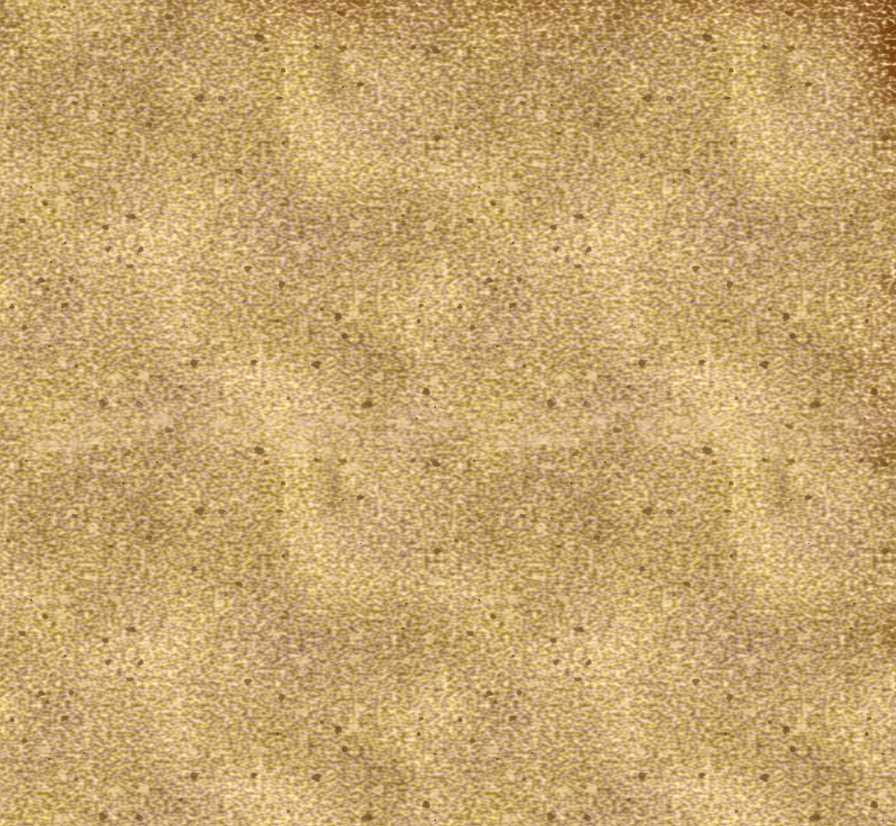
Write a WebGL 1 fragment shader that draws this texture.

```glsl
precision highp float;
// Aged parchment: a grainy, mottled sheet repeated two by two, with rust on the outer edges.
uniform vec2 u_resolution;

const vec2 REPEATS = vec2(2.0, 2.0);
const vec3 PAPER = vec3(0.795, 0.668, 0.447);
const vec3 TONE_RANGE = vec3(0.28, 0.29, 0.27);
const vec3 YELLOWING = vec3(-0.02, 0.02, -0.26);
const vec3 CREAM = vec3(0.96, 0.87, 0.66);
const vec3 PALE_PINK = vec3(0.93, 0.80, 0.67);
const vec3 SPECK = vec3(0.36, 0.25, 0.10);
const vec3 RUST = vec3(0.47, 0.25, 0.06);
const vec2 FINE_GRAIN = vec2(96.0, 132.0);   // noise cells per repeat
const vec2 COARSE_GRAIN = vec2(54.0, 74.0);
const float GRAIN_AMOUNT = 0.95;
const float MOTTLE_AMOUNT = 0.62;
const float SEAM_HEIGHT = 0.48;

vec2 hash2(vec2 p) {
  vec3 q = fract(p.xyx * vec3(0.1031, 0.1030, 0.0973));
  q += dot(q, q.yzx + 33.33);
  return fract((q.xx + q.yz) * q.zy);
}

float corner(vec2 cell, vec2 offset, vec2 period, float seed) {
  float angle = 6.28318 * hash2(mod(cell, period) + seed).x;
  return dot(vec2(cos(angle), sin(angle)), offset);
}

// Gradient noise that wraps on the unit square.
float noise(vec2 uv, vec2 period, float seed) {
  vec2 p = uv * period;
  vec2 i = floor(p);
  vec2 f = p - i;
  vec2 w = f * f * f * (f * (f * 6.0 - 15.0) + 10.0);
  vec2 e = vec2(1.0, 0.0);
  float low = mix(corner(i, f, period, seed), corner(i + e, f - e, period, seed), w.x);
  float high = mix(corner(i + e.yx, f - e.yx, period, seed),
                   corner(i + 1.0, f - 1.0, period, seed), w.x);
  return mix(low, high, w.y);
}

float fbm(vec2 uv, float seed) {
  float sum = 0.0;
  float amplitude = 0.55;
  vec2 period = vec2(4.0);
  for (int i = 0; i < 5; i++) {
    sum += amplitude * noise(uv, period, seed);
    amplitude *= 0.62;
    period *= 2.0;
  }
  return sum;
}

// Soft wrapped blot.
float blot(vec2 uv, vec2 center, vec2 radius) {
  vec2 d = (fract(uv - center + 0.5) - 0.5) / radius;
  return exp(-dot(d, d));
}

// Ragged dots, one candidate per wrapped cell.
float flecks(vec2 uv, vec2 cells, float chance, float size, float seed) {
  vec2 p = uv * cells;
  vec2 id = mod(floor(p), cells) + seed;
  vec2 place = 0.25 + 0.5 * hash2(id);
  vec2 pick = hash2(id + 71.0);
  float radius = size * (0.4 + pick.y);
  float ragged = 0.7 * radius * noise(uv, vec2(90.0), seed);
  float d = length((fract(p) - place) * vec2(0.8, 1.0)) + ragged;
  return step(pick.x, chance) * (1.0 - smoothstep(0.4 * radius, radius, d));
}

void main() {
  vec2 sheet = gl_FragCoord.xy / u_resolution;
  vec2 tile = fract(sheet * REPEATS);
  float mottle = fbm(tile, 3.0);
  float patches = fbm(tile, 41.0);
  vec2 warped = tile + 0.12 * vec2(mottle, patches);

  // Fibre grain, longer across than down
  float fine = noise(tile, FINE_GRAIN, 11.0);
  float coarse = noise(tile, COARSE_GRAIN, 23.0);
  float tone = GRAIN_AMOUNT * (fine + 0.7 * coarse) + MOTTLE_AMOUNT * mottle;

  // Broad shadows and faded areas
  tone -= 0.34 * blot(warped, vec2(0.83, 0.42), vec2(0.16, 0.10));
  tone -= 0.30 * blot(warped, vec2(0.87, 0.14), vec2(0.13, 0.10));
  tone -= 0.22 * blot(warped, vec2(0.25, 0.78), vec2(0.22, 0.13));
  tone += 0.26 * blot(warped, vec2(0.70, 0.66), vec2(0.10, 0.12));
  tone += 0.26 * blot(warped, vec2(0.64, 0.07), vec2(0.12, 0.09));
  tone += 0.18 * blot(warped, vec2(0.98, 0.28), vec2(0.08, 0.14));
  float tint = 0.75 * noise(tile, vec2(64.0, 84.0), 57.0) + 0.45 * patches;
  vec3 color = PAPER + tone * TONE_RANGE + tint * YELLOWING;

  // Scuffs, specks and a broken vertical streak
  color = mix(color, CREAM, 0.55 * flecks(tile, vec2(17.0, 19.0), 0.22, 0.22, 5.0));
  color = mix(color, SPECK, 0.65 * flecks(tile, vec2(15.0, 14.0), 0.17, 0.13, 19.0));
  color = mix(color, RUST, 0.70 * flecks(tile, vec2(23.0, 21.0), 0.07, 0.16, 37.0));
  float streak = blot(warped, vec2(0.76, 0.82), vec2(0.02, 0.10));
  color = mix(color, SPECK, 0.5 * streak * smoothstep(-0.1, 0.35, coarse + mottle));

  // Pale repairs along the middle seam
  float seam = exp(-pow((sheet.y - SEAM_HEIGHT + 0.06 * mottle) / 0.025, 2.0));
  float repair = flecks(sheet, vec2(31.0, 42.0), 0.5, 0.36, 83.0);
  color = mix(color, PALE_PINK, seam * (0.15 + 0.5 * repair));

  // Rust creeping in from the right and top edges
  float wear = fbm(sheet, 97.0);
  float rightEdge = exp(-(1.0 - sheet.x) / 0.035) * smoothstep(-0.15, 0.35, wear);
  float topEdge = exp(-(1.0 - sheet.y) / 0.04) * smoothstep(-0.2, 0.4, wear + 0.3 * sheet.x);
  float rust = clamp(rightEdge + 0.65 * topEdge, 0.0, 1.0);
  color = mix(color, RUST, rust * clamp(0.75 - fine - coarse, 0.0, 1.0));

  gl_FragColor = vec4(clamp(color, 0.0, 1.0), 1.0);
}
```
